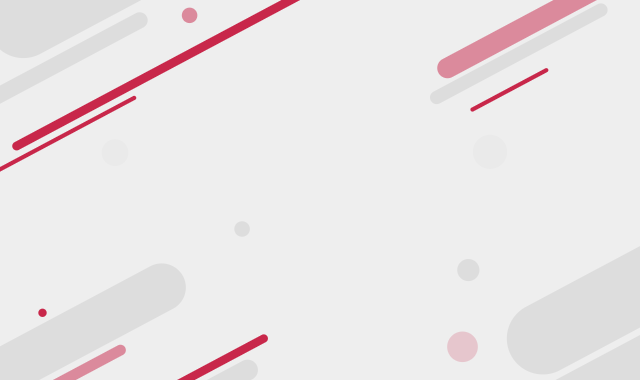
Give the GLSL for this background, as a Shadertoy shader.

```glsl
const vec2 GRID = vec2(768.0, 458.0);   // layout units across the canvas
const vec2 SLANT = normalize(vec2(1.0, 0.535));

const vec3 PAPER = vec3(0.933);
const vec3 GREY = vec3(0.867);
const vec3 CRIMSON = vec3(0.784, 0.153, 0.290);

// Bars: tip x, tip y, signed length along the slant, radius
const vec4 GREY_BARS[7] = vec4[7](
    vec4(28.0, 431.0, 400.0, 43.0),
    vec4(167.5, 433.5, -400.0, 9.7),
    vec4(524.0, 340.5, 223.5, 8.0),
    vec4(194.0, 111.5, -400.0, 29.0),
    vec4(297.0, 12.0, -200.0, 12.5),
    vec4(651.5, 50.0, 400.0, 43.3),
    vec4(640.0, -63.0, 400.0, 43.0));

const vec4 RED_BARS[4] = vec4[4](
    vec4(20.0, 282.0, 500.0, 5.3),
    vec4(161.0, 340.0, -300.0, 2.5),
    vec4(567.0, 326.0, 100.4, 2.5),
    vec4(316.5, 50.0, -300.0, 5.0));

const vec4 PINK_BARS[2] = vec4[2](
    vec4(537.0, 376.0, 300.0, 12.3),
    vec4(144.5, 36.0, -200.0, 6.5));

// Dots: centre x, centre y, radius, opacity
const vec4 GREY_DOTS[4] = vec4[4](
    vec4(138.0, 274.0, 16.0, 0.25),
    vec4(588.0, 275.0, 20.5, 0.25),
    vec4(290.5, 182.0, 9.3, 1.0),
    vec4(562.0, 132.5, 13.3, 1.0));

const vec4 RED_DOTS[3] = vec4[3](
    vec4(227.5, 439.5, 9.3, 0.5),
    vec4(555.0, 40.0, 18.4, 0.2),
    vec4(51.0, 81.0, 5.0, 1.0));

float barDistance(vec2 p, vec4 bar, vec2 direction) {
    vec2 offset = p - bar.xy;
    float along = clamp(dot(offset, direction), min(bar.z, 0.0), max(bar.z, 0.0));
    return length(offset - direction * along) - bar.w;
}

float dotDistance(vec2 p, vec2 centre, float radius) {
    return length(p - centre) - radius;
}

vec3 paint(vec3 base, vec3 ink, float dist, float pixel, float opacity) {
    float coverage = clamp(0.5 - dist / pixel, 0.0, 1.0);
    return mix(base, ink, coverage * opacity);
}

void mainImage(out vec4 fragColor, in vec2 fragCoord) {
    vec2 p = fragCoord / iResolution.xy * GRID;
    float pixel = GRID.y / iResolution.y;
    vec3 color = PAPER;

    // Slanted bars
    for (int i = 0; i < 7; i++)
        color = paint(color, GREY, barDistance(p, GREY_BARS[i], SLANT), pixel, 1.0);
    for (int i = 0; i < 2; i++)
        color = paint(color, CRIMSON, barDistance(p, PINK_BARS[i], SLANT), pixel, 0.5);
    for (int i = 0; i < 4; i++)
        color = paint(color, CRIMSON, barDistance(p, RED_BARS[i], SLANT), pixel, 1.0);

    // Scattered dots
    for (int i = 0; i < 4; i++) {
        vec4 d = GREY_DOTS[i];
        color = paint(color, GREY, dotDistance(p, d.xy, d.z), pixel, d.w);
    }
    for (int i = 0; i < 3; i++) {
        vec4 d = RED_DOTS[i];
        color = paint(color, CRIMSON, dotDistance(p, d.xy, d.z), pixel, d.w);
    }

    fragColor = vec4(color, 1.0);
}
```
